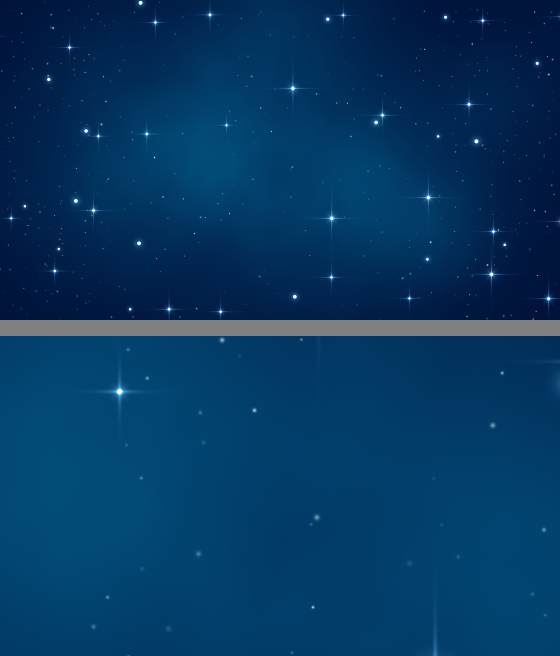
Top, the full canvas; bottom, a detail of the centre.
A WebGL 1 fragment shader for this background:

```glsl
precision highp float;

// Deep blue night sky: soft teal nebula glows over navy, sprinkled with stars.
// Glows are warped Gaussians; dust, haloed beads and cross-shaped sparkles are
// scattered on jittered grids. Units: canvas height = 1, centred origin.

uniform vec2 u_resolution;

const vec3 NAVY = vec3(0.000, 0.070, 0.228);
const vec3 TEAL = vec3(0.010, 0.310, 0.490);
const vec3 RAY_BLUE = vec3(0.38, 0.66, 1.00);
const vec3 STAR_WHITE = vec3(0.84, 0.95, 1.00);
const float CLOUD_SCALE = 2.8;
const float CLOUD_WARP = 0.16;
const float DUST_CELL = 0.048;
const float DUST_RADIUS = 0.0024;
const float BEAD_CELL = 0.19;
const float BEAD_SHARE = 0.38;
const float SPARKLE_CELL = 0.25;
const float SPARKLE_SHARE = 0.78;
const float RAY_LENGTH = 0.026;
const float RAY_WIDTH = 0.0021;

vec3 hash3(vec2 p) {
  vec3 q = fract(p.xyx * vec3(0.1031, 0.1030, 0.0973));
  q += dot(q, q.yxz + 33.33);
  return fract((q.xxy + q.yzz) * q.zyx);
}

float noise(vec2 p) {
  vec2 i = floor(p), f = fract(p);
  f = f * f * (3.0 - 2.0 * f);
  float low = mix(hash3(i).x, hash3(i + vec2(1.0, 0.0)).x, f.x);
  float high = mix(hash3(i + vec2(0.0, 1.0)).x, hash3(i + 1.0).x, f.x);
  return mix(low, high, f.y);
}

float fbm(vec2 p) {
  float sum = 0.0, amp = 0.53;
  for (int i = 0; i < 4; i++) {
    sum += amp * noise(p);
    p = mat2(0.8, 0.6, -0.6, 0.8) * p * 2.0 + 17.3;
    amp *= 0.5;
  }
  return sum;
}

float glow(vec2 p, vec2 centre, vec2 radius) {
  vec2 d = (p - centre) / radius;
  return exp(-dot(d, d));
}

vec3 nebula(vec2 p) {
  vec2 s = p * CLOUD_SCALE + 40.0;
  vec2 q = p + CLOUD_WARP * (vec2(fbm(s), fbm(s + 31.7)) - 0.5);
  float light = 0.82 * glow(q, vec2(-0.12, 0.06), vec2(0.46, 0.43));
  light += 0.56 * glow(q, vec2(0.40, -0.19), vec2(0.29, 0.25));
  light += 0.26 * glow(q, vec2(-0.62, -0.04), vec2(0.34, 0.28));
  light += 0.22 * glow(q, vec2(0.70, 0.19), vec2(0.22, 0.20));
  light += 0.16 * glow(q, vec2(0.02, 0.43), vec2(0.25, 0.18));
  light *= 0.72 + 0.56 * fbm(s * 1.3 + 9.0);
  return mix(NAVY, TEAL, clamp(light, 0.0, 1.0));
}

// Tiny points, thicker towards the left and right sides.
float dust(vec2 p, float cell, float seed, float pixel) {
  vec2 id = floor(p / cell);
  vec3 h = hash3(id + seed);
  vec3 k = hash3(id + seed + 57.0);
  vec2 d = p - (id + 0.14 + 0.72 * h.xy) * cell;
  float share = mix(0.13, 0.42, smoothstep(0.30, 0.80, abs(p.x)));
  share *= 0.5 + noise(id * 0.3 + seed);
  float r = max(DUST_RADIUS * mix(0.55, 1.25, k.x * k.x), 0.5 * pixel);
  float level = mix(0.22, 1.0, k.y * k.y);
  return step(h.z, share) * level * exp(-dot(d, d) / (r * r));
}

// Round stars with a crisp core and a faint halo.
vec3 bead(vec2 p, float pixel) {
  vec2 id = floor(p / BEAD_CELL);
  vec3 h = hash3(id + 211.0);
  float size = mix(0.55, 1.1, hash3(id + 305.0).x);
  float d = length(p - (id + 0.17 + 0.66 * h.xy) * BEAD_CELL);
  float r = 0.0056 * size;
  float core = 1.0 - smoothstep(r - 0.7 * pixel, r + 0.7 * pixel, d);
  float halo = 0.38 * exp(-d * d / (r * r * 5.5));
  return step(h.z, BEAD_SHARE) * (STAR_WHITE * core + RAY_BLUE * halo);
}

// Four tapering rays, short diagonal spikes and a bright centre.
vec3 sparkle(vec2 d, float size, float pixel) {
  vec2 a = abs(d);
  vec2 g = abs(vec2(d.x + d.y, d.x - d.y)) * 0.7071;
  float len = RAY_LENGTH * size;
  float w = max(RAY_WIDTH * mix(0.7, 1.0, size), 0.55 * pixel);
  vec2 cross4 = exp(-a / len - a.yx * a.yx / (w * w));
  vec2 spikes = exp(-g / (0.3 * len) - g.yx * g.yx / (w * w));
  float r = 0.0048 * size;
  float d2 = dot(d, d);
  float halo = 0.32 * exp(-d2 / (r * r * 9.0));
  float rays = 0.72 * (cross4.x + cross4.y) + 0.4 * (spikes.x + spikes.y);
  return RAY_BLUE * (rays + halo) + STAR_WHITE * exp(-d2 / (r * r));
}

vec3 sparkles(vec2 p, float pixel) {
  vec3 sum = vec3(0.0);
  vec2 home = floor(p / SPARKLE_CELL);
  for (int y = -1; y <= 1; y++) {
    for (int x = -1; x <= 1; x++) {
      vec2 id = home + vec2(float(x), float(y));
      vec3 h = hash3(id + 119.0);
      float size = mix(0.45, 1.1, hash3(id + 163.0).y);
      vec2 d = p - (id + 0.1 + 0.8 * h.xy) * SPARKLE_CELL;
      sum += step(h.z, SPARKLE_SHARE) * sparkle(d, size, pixel);
    }
  }
  return sum;
}

void main() {
  float pixel = 1.0 / u_resolution.y;
  vec2 p = (gl_FragCoord.xy - 0.5 * u_resolution) * pixel;
  vec3 stars = bead(p, pixel) + sparkles(p, pixel);
  stars += STAR_WHITE * dust(p, DUST_CELL, 71.0, pixel);
  stars += STAR_WHITE * 0.6 * dust(p + 0.013, DUST_CELL * 0.8, 403.0, pixel);
  vec3 sky = nebula(p);
  gl_FragColor = vec4(sky + (1.0 - sky) * min(stars, 1.0), 1.0);
}
```
